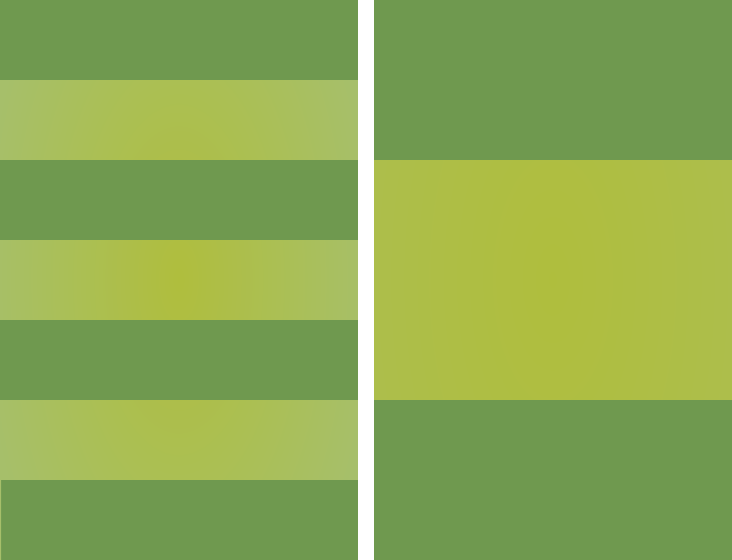
Left, the full canvas; right, a detail of the centre.
This pattern is drawn by a WebGL 1 fragment shader. Its source:

```glsl
precision highp float;
// Seven equal horizontal bands: flat green over a soft elliptical lime glow.
uniform vec2 u_resolution;

// Lime at the centre, fading to a paler green towards the sides.
vec3 limeGlow(vec2 uv) {
  vec2 fromCentre = (uv * 2.0 - 1.0) * vec2(1.0, 0.75);
  float fade = min(length(fromCentre), 1.1);
  return mix(vec3(0.688, 0.745, 0.240), vec3(0.655, 0.750, 0.400), fade);
}

// Coverage of the green bands: four greens and three gaps up the canvas.
float greenBands(float y) {
  float fromBandCentre = abs(fract(y * 3.5 + 0.25) - 0.5);
  float edgePixels = (0.25 - fromBandCentre) * u_resolution.y / 3.5;
  return clamp(edgePixels + 0.5, 0.0, 1.0);
}

void main() {
  vec2 uv = gl_FragCoord.xy / u_resolution;
  float green = greenBands(uv.y);

  // The lowest band starts slightly inset, leaving a sliver of glow at its left.
  float inset = clamp((uv.x - 1.0 / 328.0) * u_resolution.x + 0.5, 0.0, 1.0);
  green *= mix(inset, 1.0, step(1.0 / 7.0, uv.y));

  gl_FragColor = vec4(mix(limeGlow(uv), vec3(0.435, 0.600, 0.310), green), 1.0);
}
```
